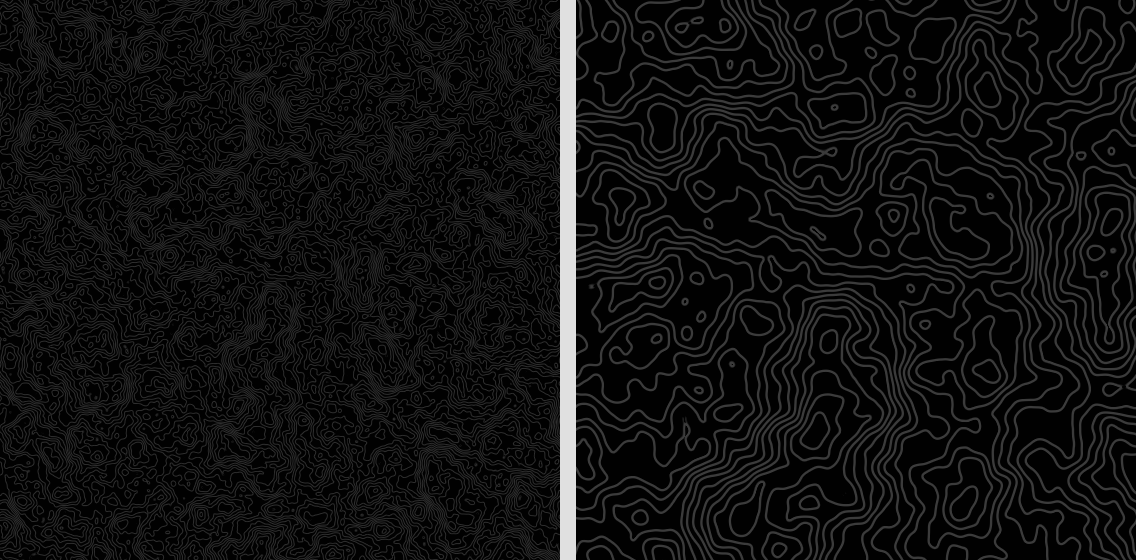
Left: the whole. Right: its middle third, enlarged.
Write a WebGL 2 fragment shader that draws this pattern.

```glsl
#version 300 es
precision highp float;

uniform vec2 u_resolution;
out vec4 fragColor;

// Unit gradient with a hashed direction at a lattice point
vec2 latticeGradient(ivec2 cell) {
    uvec2 q = uvec2(cell) * uvec2(1597334677u, 3812015801u);
    uint n = (q.x ^ q.y) * 1597334677u;
    n = (n ^ (n >> 15u)) * 2246822519u;
    n ^= n >> 13u;
    float angle = float(n & 65535u) / 65536.0 * 6.28319;
    return vec2(cos(angle), sin(angle));
}

// Gradient noise: x is the value, yz its analytic slope
vec3 noiseWithSlope(vec2 p) {
    ivec2 cell = ivec2(floor(p));
    vec2 f = fract(p);
    vec2 u = f * f * f * (f * (f * 6.0 - 15.0) + 10.0);
    vec2 du = 30.0 * f * f * (f * (f - 2.0) + 1.0);

    vec2 ga = latticeGradient(cell);
    vec2 gb = latticeGradient(cell + ivec2(1, 0));
    vec2 gc = latticeGradient(cell + ivec2(0, 1));
    vec2 gd = latticeGradient(cell + ivec2(1, 1));
    float a = dot(ga, f);
    float b = dot(gb, f - vec2(1.0, 0.0));
    float c = dot(gc, f - vec2(0.0, 1.0));
    float d = dot(gd, f - 1.0);
    float twist = a - b - c + d;

    float value = a + u.x * (b - a) + u.y * (c - a) + u.x * u.y * twist;
    vec2 slope = ga + u.x * (gb - ga) + u.y * (gc - ga)
        + u.x * u.y * (ga - gb - gc + gd)
        + du * (u.yx * twist + vec2(b, c) - a);
    return vec3(value, slope);
}

// Terrain height and slope from four octaves
vec3 terrain(vec2 p) {
    vec3 sum = vec3(0.0);
    float frequency = 9.0;
    float amplitude = 1.0;
    for (int i = 0; i < 4; i++) {
        vec2 offset = vec2(17.37, 41.71) * float(i + 1);
        vec3 n = noiseWithSlope(p * frequency + offset);
        sum += amplitude * vec3(n.x, n.yz * frequency);
        frequency *= 2.03;
        amplitude *= 0.46;
    }
    return sum;
}

void main() {
    float pixel = 1.0 / u_resolution.y;
    vec3 land = terrain(gl_FragCoord.xy * pixel);

    // Distance to the nearest contour, in canvas units
    float interval = 0.083;
    float heightGap = abs(fract(land.x / interval) - 0.5) * interval;
    float contourDistance = heightGap / max(length(land.yz), 0.8);

    // Hairline that fades instead of vanishing when thinner than a pixel
    float lineWidth = 0.0014;
    float halfWidth = 0.5 * max(lineWidth, pixel);
    float ink = clamp((halfWidth - contourDistance) / pixel + 0.5, 0.0, 1.0);
    ink *= min(lineWidth / pixel, 1.0);

    vec3 background = vec3(0.004);
    vec3 contourGray = vec3(0.23);
    fragColor = vec4(mix(background, contourGray, ink), 1.0);
}
```
